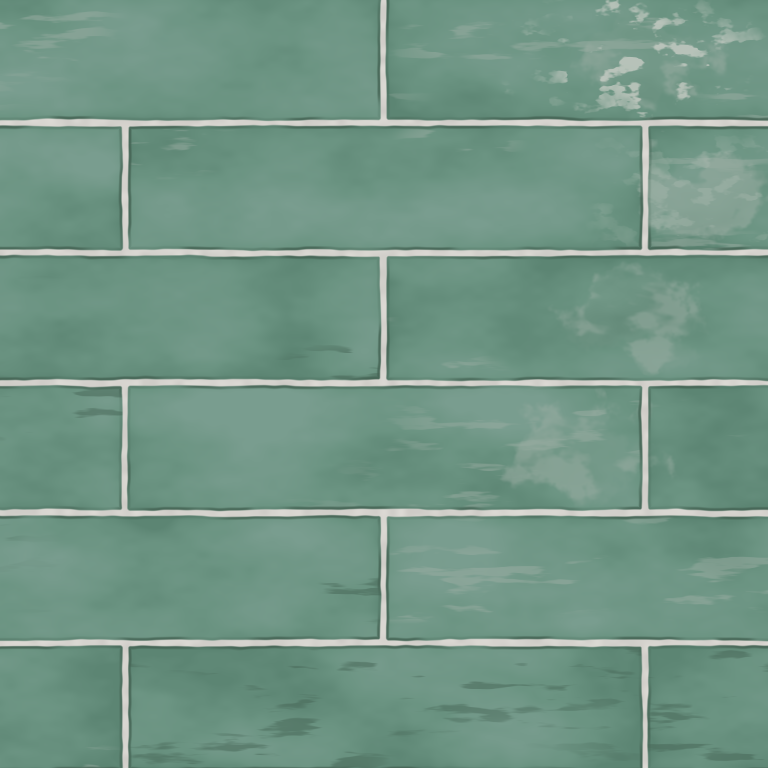
Reproduce this texture procedurally as a Shadertoy shader.

```glsl
const vec2 PITCH = vec2(0.677, 0.1693);
const vec2 ORIGIN = vec2(0.163, -0.0065);
const float HALF_JOINT = 0.0039;

const vec3 GLAZE = vec3(0.42, 0.58, 0.51);
const vec3 GLAZE_LIGHT = vec3(0.475, 0.615, 0.56);
const vec3 GLAZE_DARK = vec3(0.36, 0.52, 0.45);
const vec3 EDGE_SHADE = vec3(0.27, 0.39, 0.33);
const vec3 SHEEN = vec3(0.61, 0.68, 0.64);
const vec3 GLINT = vec3(0.78, 0.80, 0.77);
const vec3 GROUT = vec3(0.84, 0.83, 0.81);

float hash(vec2 p) {
    vec3 q = fract(vec3(p.xyx) * 0.1031);
    q += dot(q, q.yzx + 33.33);
    return fract((q.x + q.y) * q.z);
}

float noise(vec2 p) {
    vec2 i = floor(p), f = fract(p);
    f = f * f * (3.0 - 2.0 * f);
    float low = mix(hash(i), hash(i + vec2(1, 0)), f.x);
    float high = mix(hash(i + vec2(0, 1)), hash(i + vec2(1, 1)), f.x);
    return mix(low, high, f.y);
}

float fbm(vec2 p) {
    float sum = 0.0, amplitude = 0.533;
    for (int i = 0; i < 4; i++) {
        sum += amplitude * noise(p);
        p = mat2(1.6, 1.2, -1.2, 1.6) * p + 7.3;
        amplitude *= 0.5;
    }
    return sum;
}

float roundedBox(vec2 p, vec2 halfSize, float radius) {
    vec2 d = abs(p) - halfSize + radius;
    return length(max(d, 0.0)) + min(max(d.x, d.y), 0.0) - radius;
}

// Running bond: returns the cell index and the position from its centre
vec2 brickCell(vec2 uv, out vec2 local) {
    float row = floor((uv.y - ORIGIN.y) / PITCH.y);
    float shift = 0.497 * mod(row, 2.0);
    vec2 grid = (uv - ORIGIN) / PITCH - vec2(shift, 0.0);
    vec2 cell = floor(grid);
    local = (grid - cell - 0.5) * PITCH;
    return cell;
}

// Cloudy glaze, pooled a little darker towards the rim
vec3 glazeColor(vec2 uv, vec2 cell, float rim) {
    vec2 offset = 19.0 * vec2(hash(cell + 3.1), hash(cell + 8.7));
    float cloud = fbm(uv * vec2(6.0, 11.0) + offset) - 0.5;
    float grain = noise(uv * vec2(65.0, 110.0) + offset) - 0.5;
    float tone = 1.9 * cloud + 0.12 * grain;
    tone += 0.4 * (hash(cell + 41.0) - 0.45);
    tone += 0.10 - 0.38 * exp(-rim / 0.010);
    vec3 color = mix(GLAZE, GLAZE_LIGHT, clamp(tone * 1.6, 0.0, 1.0));
    return mix(color, GLAZE_DARK, clamp(-tone * 1.9, 0.0, 1.0));
}

// Broken window reflections wandering up the right-hand side
vec3 addReflection(vec3 color, vec2 uv, float row) {
    vec2 center = vec2(0.84 + 0.08 * cos(1.6 * (row - 4.0)),
                       ORIGIN.y + (row + 0.48) * PITCH.y);
    float wobble = fbm(uv * 32.0 + row) - 0.5;
    float spread = length((uv - center) / vec2(0.10, 0.068)) + 1.3 * wobble;
    float blob = (1.0 - smoothstep(0.65, 0.95, spread)) * step(1.5, row);
    float patches = smoothstep(0.42, 0.58, fbm(uv * vec2(19.0, 28.0) + 4.0 * row));
    color = mix(color, SHEEN, blob * (0.12 + 0.42 * patches));

    float flecks = smoothstep(0.58, 0.68, fbm(uv * vec2(32.0, 58.0) + 2.7));
    float zone = 1.0 - smoothstep(0.7, 1.8, spread);
    return mix(color, GLINT, flecks * zone * smoothstep(3.5, 5.0, row) * 0.8);
}

// Sparse flat brush marks in the glaze
vec3 addStreaks(vec3 color, vec2 uv, vec2 cell) {
    float streak = smoothstep(0.62, 0.74, fbm(uv * vec2(13.0, 75.0) + cell * 5.7));
    float area = smoothstep(0.52, 0.72, noise(uv * vec2(5.0, 12.0) + cell * 3.3));
    vec3 tint = hash(cell + 17.0) > 0.3 ? SHEEN : EDGE_SHADE;
    return mix(color, tint, 0.5 * streak * area);
}

void mainImage(out vec4 fragColor, in vec2 fragCoord) {
    vec2 uv = fragCoord / iResolution.y;
    float pixel = 1.0 / iResolution.y;
    vec2 local;
    vec2 cell = brickCell(uv, local);

    // Hand-cut outline
    float wave = 0.0026 * (noise(uv * 17.0 + cell * 9.1) - 0.5)
               + 0.0014 * (noise(uv * 70.0 + cell * 4.3) - 0.5);
    float dist = roundedBox(local, 0.5 * PITCH - HALF_JOINT, 0.003) + wave;

    vec3 tile = glazeColor(uv, cell, max(-dist, 0.0));
    tile = addStreaks(tile, uv, cell);
    tile = addReflection(tile, uv, cell.y);

    // Uneven dark line where the glaze breaks at the edge
    float edge = 1.0 - smoothstep(0.0008, 0.0038, abs(dist + 0.0012));
    float wear = smoothstep(0.25, 0.75, noise(uv * 23.0 + cell * 6.1));
    tile = mix(tile, EDGE_SHADE, edge * (0.2 + 0.65 * wear));

    vec3 grout = GROUT * (0.96 + 0.07 * noise(uv * 90.0));
    float cover = smoothstep(-pixel, pixel, dist);
    fragColor = vec4(mix(tile, grout, cover), 1.0);
}
```
